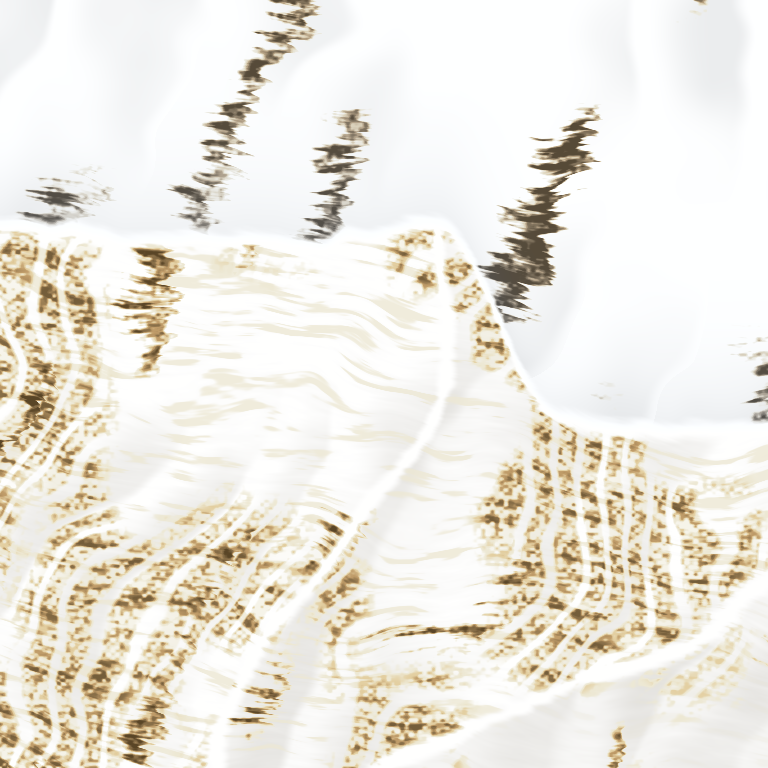
Write a WebGL 2 fragment shader that draws this texture.

```glsl
#version 300 es
precision highp float;

uniform vec2 u_resolution;
out vec4 fragColor;

// Values to tune
const float UPPER_GULLIES = 5.4;           // gullies per canvas width
const float LOWER_GULLIES = 6.6;
const float UPPER_LEAN = 0.30;             // sideways drift per unit height
const float LOWER_LEAN = 0.50;
const float GULLY_WARP = 0.26;
const vec2 STREAK_SCALE = vec2(17.0, 115.0);
const float STREAK_TILT = 0.17;
const vec2 GRAIN_SCALE = vec2(170.0, 210.0);
const float GOLD_AMOUNT = 0.62;
const float SHADE_DEPTH = 0.075;
const vec3 SNOW = vec3(1.0, 1.0, 0.998);
const vec3 CREAM = vec3(0.93, 0.91, 0.83);
const vec3 SAND = vec3(0.89, 0.81, 0.63);
const vec3 OCHRE = vec3(0.75, 0.61, 0.41);
const vec3 EARTH = vec3(0.53, 0.43, 0.28);
const vec3 DARK_ROCK = vec3(0.35, 0.27, 0.15);

float hash(vec2 cell) {
    vec3 h = fract(cell.xyx * 0.1031);
    h += dot(h, h.yzx + 33.33);
    return fract((h.x + h.y) * h.z);
}

float noise(vec2 p) {
    vec2 i = floor(p), f = fract(p);
    f = f * f * (3.0 - 2.0 * f);
    float low = mix(hash(i), hash(i + vec2(1, 0)), f.x);
    float high = mix(hash(i + vec2(0, 1)), hash(i + vec2(1, 1)), f.x);
    return mix(low, high, f.y);
}

float fbm(vec2 p) {
    float sum = 0.0, weight = 0.5;
    for (int octave = 0; octave < 3; octave++) {
        sum += weight * noise(p);
        p = p * 2.03 + 11.7;
        weight *= 0.5;
    }
    return sum / 0.875;
}

// Height of the main crest between the two slopes
float crestHeight(float x) {
    float bumps = 0.09 * (noise(vec2(x * 7.0, 2.5)) - 0.5) + 0.02 * noise(vec2(x * 31.0, 8.5));
    return 0.67 - 0.24 * smoothstep(0.57, 0.73, x) + bumps;
}

// Snow through sand to dark rock as cover goes from 0 to 1
vec3 rockColor(vec3 snow, float cover) {
    vec3 color = mix(snow, CREAM, smoothstep(0.02, 0.22, cover));
    color = mix(color, SAND, smoothstep(0.22, 0.42, cover));
    color = mix(color, OCHRE, smoothstep(0.42, 0.62, cover));
    color = mix(color, EARTH, smoothstep(0.62, 0.82, cover));
    return mix(color, DARK_ROCK, smoothstep(0.82, 1.0, cover));
}

void main() {
    vec2 p = gl_FragCoord.xy / u_resolution;
    vec2 warp = vec2(fbm(p * 4.0 + 3.1), fbm(p * 4.0 + 47.3)) - 0.5;

    // Terrain parts: crest and two spurs below it
    float aboveCrest = p.y - crestHeight(p.x);
    float lower = 1.0 - smoothstep(-0.004, 0.004, aboveCrest);
    bool isLower = aboveCrest < 0.0;
    float spur = p.x - 0.27 - 0.3 * smoothstep(0.02, 0.56, p.y) - 0.12 * warp.x;
    float foot = (p.y - 0.5 * (p.x - 0.5) - 0.12 * warp.y) * 0.9;

    // Fine textures
    vec2 streakPos = vec2(p.x, p.y + STREAK_TILT * p.x + 0.12 * warp.y);
    float streak = fbm(streakPos * STREAK_SCALE);
    float grain = noise(p * GRAIN_SCALE);

    // Leaning gullies with one sharp and one frayed bank
    float lean = isLower ? LOWER_LEAN : UPPER_LEAN;
    float count = isLower ? LOWER_GULLIES : UPPER_GULLIES;
    float across = (p.x - lean * p.y + GULLY_WARP * warp.x) * count + (isLower ? 20.3 : 40.1);
    float id = floor(across);
    float t = fract(across);
    float frayed = t + 0.45 * (streak - 0.5);
    float band = smoothstep(0.27, 0.57, frayed) * (1.0 - smoothstep(0.64, 0.75, frayed));
    float patches = fbm(vec2(id * 7.37, p.y * 4.2 + id));
    float strength = smoothstep(0.41, 0.60, patches) * mix(0.65, 1.0, hash(vec2(id, 5.0)));
    float cover = band * strength;
    float rock = smoothstep(0.30, 1.05, cover + 0.95 * (streak - 0.5) + 0.35 * (grain - 0.5));
    rock *= smoothstep(0.05, 0.35, cover);

    // Speckled golden ground, ribbed by thin snow veins
    float vein = smoothstep(0.06, 0.24, abs(fract(across * 3.0 + 4.0 * warp.y) - 0.5));
    float ground = lower * smoothstep(0.46, 0.62, fbm(p * vec2(5.5, 4.5) + 71.0));
    float speckle = smoothstep(0.32, 0.74, 0.5 * grain + 0.5 * streak);
    float gold = ground * vein * (0.12 + GOLD_AMOUNT * speckle);
    gold += 0.16 * lower * smoothstep(0.54, 0.72, streak);
    gold *= mix(0.45, 1.0, smoothstep(-0.01, 0.02, foot));
    rock = max(rock, gold);

    // Snow clears the ridge lines
    float ridgeDistance = min(abs(aboveCrest), isLower ? min(abs(spur), abs(foot)) : 1.0);
    float offRidge = smoothstep(0.003, 0.018, ridgeDistance + 0.012 * (streak - 0.5));
    rock *= offRidge;

    // Soft shade on the snow
    float shade = smoothstep(0.1, 0.7, t) * (1.0 - smoothstep(0.86, 1.0, t));
    shade *= smoothstep(0.36, 0.66, fbm(p * 3.0 + 19.0));
    shade += (1.0 - lower) * 0.9 * exp(-max(aboveCrest, 0.0) * 14.0) * smoothstep(0.35, 0.6, patches);
    shade += lower * 0.6 * smoothstep(0.0, 0.02, spur) * exp(-max(spur, 0.0) * 9.0);
    shade += lower * 0.5 * (1.0 - smoothstep(-0.02, 0.0, foot));
    shade += 0.6 * (streak - 0.4) * lower;
    vec3 tint = mix(vec3(1.0, 0.93, 0.88), vec3(0.9, 0.95, 1.05), lower);
    vec3 snow = SNOW - SHADE_DEPTH * max(shade, 0.0) * offRidge * tint;

    // Rock on the upper slope turns grey towards the crest
    vec3 color = rockColor(snow, rock);
    float luminance = dot(color, vec3(0.3, 0.59, 0.11));
    float haze = (1.0 - lower) * (0.35 + 0.55 * exp(-max(aboveCrest, 0.0) * 9.0));
    color = mix(color, vec3(luminance) * vec3(0.99, 1.0, 1.01) + 0.04 * rock, haze);
    fragColor = vec4(clamp(color, 0.0, 1.0), 1.0);
}
```
